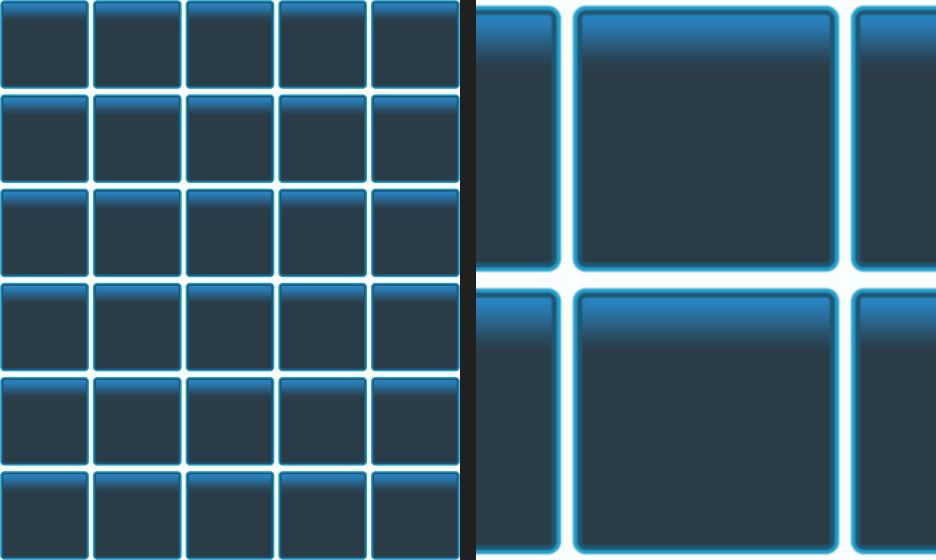
Left: the whole. Right: its middle third, enlarged.
A Shadertoy shader for this pattern:

```glsl
#define LAYOUT vec2(420.0, 512.0)
#define GRID vec2(5.0, 6.0)
#define TILE_SIZE 81.4
#define CORNER_RADIUS 4.2
#define RIM_WIDTH 1.5
#define GROOVE_WIDTH 1.5
#define GLOW_DEPTH 21.0
#define GAP_COLOR vec3(0.98, 0.995, 1.0)
#define RIM_COLOR vec3(0.13, 0.62, 0.80)
#define GROOVE_COLOR vec3(0.12, 0.34, 0.44)
#define FACE_COLOR vec3(0.165, 0.235, 0.28)
#define GLOW_COLOR vec3(0.16, 0.53, 0.78)

// Signed distance to a rounded square, negative inside
float roundedSquare(vec2 p, float halfSize, float radius) {
    vec2 q = abs(p) - halfSize + radius;
    return length(max(q, 0.0)) + min(max(q.x, q.y), 0.0) - radius;
}

// Smooth step across an edge, 0 before it and 1 after it
float softEdge(float edge, float softness, float x) {
    return smoothstep(edge - softness, edge + softness, x);
}

vec3 tileColor(vec2 p, float pixel) {
    float halfSize = 0.5 * TILE_SIZE;
    float inset = -roundedSquare(p, halfSize, CORNER_RADIUS);
    float fromTop = halfSize - p.y;
    float soft = max(0.6, 0.6 * pixel);

    // Face lit from its top edge
    float glow = 1.0 - smoothstep(1.0, GLOW_DEPTH, fromTop);
    vec3 face = mix(FACE_COLOR, GLOW_COLOR, glow);

    // Gap, bright rim, dark groove and face, from the outside in
    vec3 color = mix(GAP_COLOR, RIM_COLOR, softEdge(0.2, soft, inset));
    color = mix(color, GROOVE_COLOR, softEdge(RIM_WIDTH, soft, inset));
    return mix(color, face, softEdge(RIM_WIDTH + GROOVE_WIDTH, soft, inset));
}

void mainImage(out vec4 fragColor, in vec2 fragCoord) {
    vec2 p = fragCoord / iResolution.xy * LAYOUT;
    float pixel = LAYOUT.y / iResolution.y;

    // Outer tiles touch the canvas border, so gaps lie only between tiles
    vec2 pitch = (LAYOUT - TILE_SIZE) / (GRID - 1.0);
    vec2 margin = 0.5 * (pitch - TILE_SIZE);
    vec2 local = (fract((p + margin) / pitch) - 0.5) * pitch;

    fragColor = vec4(tileColor(local, pixel), 1.0);
}
```
